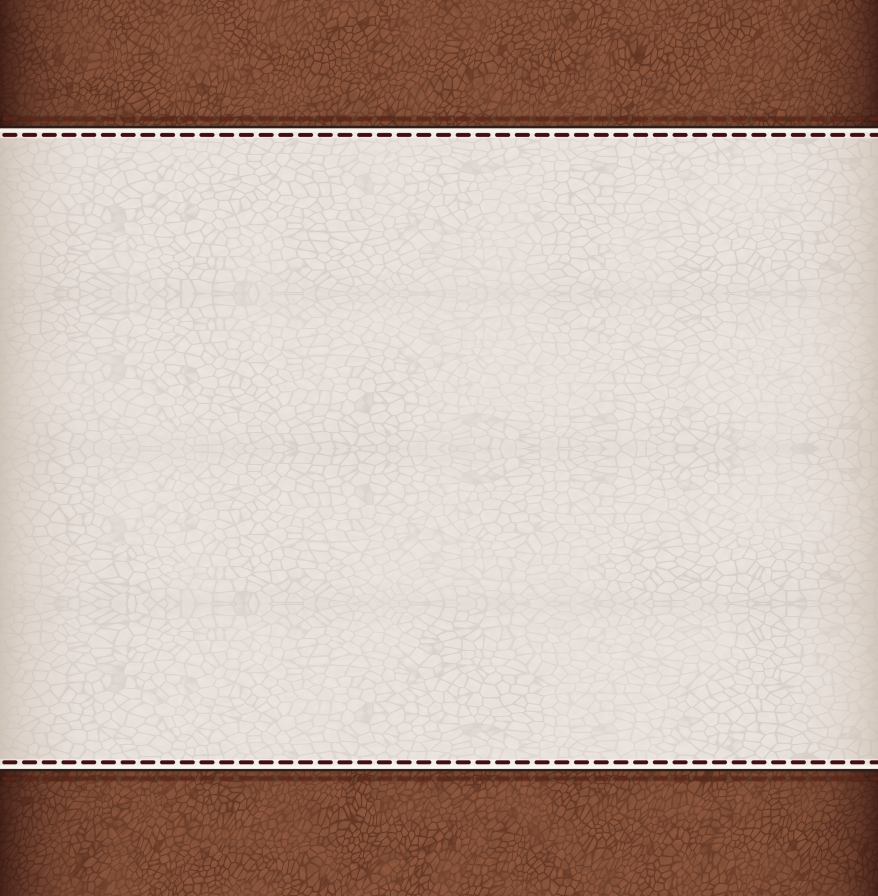
Reproduce this texture procedurally as a WebGL 1 fragment shader.

```glsl
precision highp float;
// Pale grained leather panel stitched between two brown leather bands.
uniform vec2 u_resolution;

const vec3 CREAM = vec3(0.915, 0.885, 0.865);
const vec3 CREAM_EDGE = vec3(0.79, 0.74, 0.69);
const vec3 CREAM_CREASE = vec3(0.80, 0.765, 0.74);
const vec3 BROWN = vec3(0.53, 0.325, 0.23);
const vec3 BROWN_CREASE = vec3(0.35, 0.18, 0.115);
const vec3 BROWN_EDGE = vec3(0.20, 0.08, 0.06);
const vec3 RIM_DARK = vec3(0.17, 0.09, 0.07);
const vec3 RIM_LIGHT = vec3(0.98, 0.97, 0.95);
const vec3 THREAD_DARK = vec3(0.25, 0.05, 0.07);
const vec3 THREAD_BROWN = vec3(0.39, 0.14, 0.08);

const float PANEL_MID = 0.4993;      // height of the panel centre
const float PANEL_HALF = 0.3580;     // centre to seam
const float MIRROR_STEP = 0.1730;    // height between mirrored grain rows
const float STITCH_STEP = 0.0220;
const vec2 STITCH_HALF = vec2(0.0084, 0.0022);
const float INNER_STITCH = -0.0079;  // offsets from the seam
const float OUTER_STITCH = 0.0102;
const vec2 CREAM_GRAIN = vec2(62.0, 92.0);
const vec2 BROWN_GRAIN = vec2(100.0, 145.0);

vec2 hash2(vec2 p) {
  vec3 q = fract(vec3(p.xyx) * vec3(0.1031, 0.1030, 0.0973));
  q += dot(q, q.yzx + 33.33);
  return fract((q.xx + q.yz) * q.zy);
}

float noise(vec2 p) {
  vec2 i = floor(p), f = fract(p);
  f = f * f * (3.0 - 2.0 * f);
  float low = mix(hash2(i).x, hash2(i + vec2(1.0, 0.0)).x, f.x);
  float high = mix(hash2(i + vec2(0.0, 1.0)).x, hash2(i + 1.0).x, f.x);
  return mix(low, high, f.y);
}

// Gap between the two nearest cell centres: zero along a crease.
float cellGap(vec2 p) {
  vec2 i = floor(p), f = fract(p);
  float nearest = 8.0, second = 8.0;
  for (int y = -1; y <= 1; y++) {
    for (int x = -1; x <= 1; x++) {
      vec2 cell = vec2(float(x), float(y));
      float d = length(cell + hash2(i + cell + 50.0) - f);
      second = min(second, max(nearest, d));
      nearest = min(nearest, d);
    }
  }
  return second - nearest;
}

float band(float d, float halfWidth, float soft) {
  return 1.0 - smoothstep(halfWidth - soft, halfWidth + soft, abs(d));
}

// Rounded dash repeated along x.
float stitch(vec2 p, float soft) {
  float x = (fract(p.x / STITCH_STEP) - 0.5) * STITCH_STEP;
  vec2 q = vec2(max(abs(x) - STITCH_HALF.x + STITCH_HALF.y, 0.0), p.y);
  return 1.0 - smoothstep(-soft, soft, length(q) - STITCH_HALF.y);
}

vec3 creamLeather(vec2 p, float left, float right) {
  float row = p.y - PANEL_MID;
  float fold = abs(mod(row + MIRROR_STEP, 2.0 * MIRROR_STEP) - MIRROR_STEP);
  float toMirror = min(fold, MIRROR_STEP - fold);
  vec2 g = vec2(p.x, fold) * CREAM_GRAIN;
  g += 0.7 * vec2(noise(g * 0.35), noise(g * 0.35 + 19.0));
  float crease = 1.0 - smoothstep(0.0, 0.22, cellGap(g));
  float strength = 0.30 + 0.35 * noise(p * 14.0);
  vec3 c = CREAM + 0.022 * (noise(g * 2.5) - 0.5);
  c -= 0.020 * exp(-toMirror * 65.0) * step(abs(row), 0.26);
  c = mix(c, CREAM_CREASE, crease * strength);
  float shade = 0.80 * exp(-left * 25.0) + 0.70 * exp(-right * 28.0);
  return mix(c, CREAM_EDGE, min(shade, 1.0));
}

vec3 brownLeather(vec2 p, float left, float right) {
  vec2 g = mat2(0.82, 0.57, -0.57, 0.82) * p * BROWN_GRAIN.yx;
  g += 1.3 * vec2(noise(g * 0.3), noise(g * 0.3 + 31.0));
  float crease = 1.0 - smoothstep(0.02, 0.32, cellGap(g));
  float strength = 0.35 + 0.45 * noise(p * 30.0);
  vec3 c = BROWN * (0.93 + 0.14 * noise(g * 1.8));
  c = mix(c, BROWN_CREASE, crease * strength);
  float shade = 0.80 * exp(-left * 24.0) + 0.75 * exp(-right * 26.0);
  return mix(c, BROWN_EDGE, min(shade, 1.0));
}

void main() {
  vec2 p = gl_FragCoord.xy / u_resolution.y;
  float soft = 0.7 / u_resolution.y;
  float left = p.x;
  float right = u_resolution.x / u_resolution.y - p.x;
  float seam = abs(p.y - PANEL_MID) - PANEL_HALF;

  // Two leathers meeting at the seam
  vec3 cream = creamLeather(p, left, right);
  vec3 brown = brownLeather(p, left, right);
  brown *= 1.0 - 0.22 * exp(-max(seam, 0.0) * 130.0);
  vec3 color = mix(cream, brown, smoothstep(-soft, soft, seam));

  // Bright lip and dark cut edge
  color = mix(color, RIM_LIGHT, 0.9 * band(seam + 0.0025, 0.0020, soft));
  color = mix(color, RIM_DARK, 0.9 * band(seam - 0.0008, 0.0013, soft));

  // Threads with a pale halo inside and a soft groove outside
  color = mix(color, RIM_LIGHT, 0.55 * band(seam - INNER_STITCH, 0.0038, soft));
  color = mix(color, THREAD_DARK, stitch(vec2(p.x, seam - INNER_STITCH), soft));
  color *= 1.0 - 0.16 * band(seam - OUTER_STITCH, 0.0034, soft);
  color = mix(color, THREAD_BROWN, 0.8 * stitch(vec2(p.x, seam - OUTER_STITCH), soft));

  gl_FragColor = vec4(color, 1.0);
}
```
